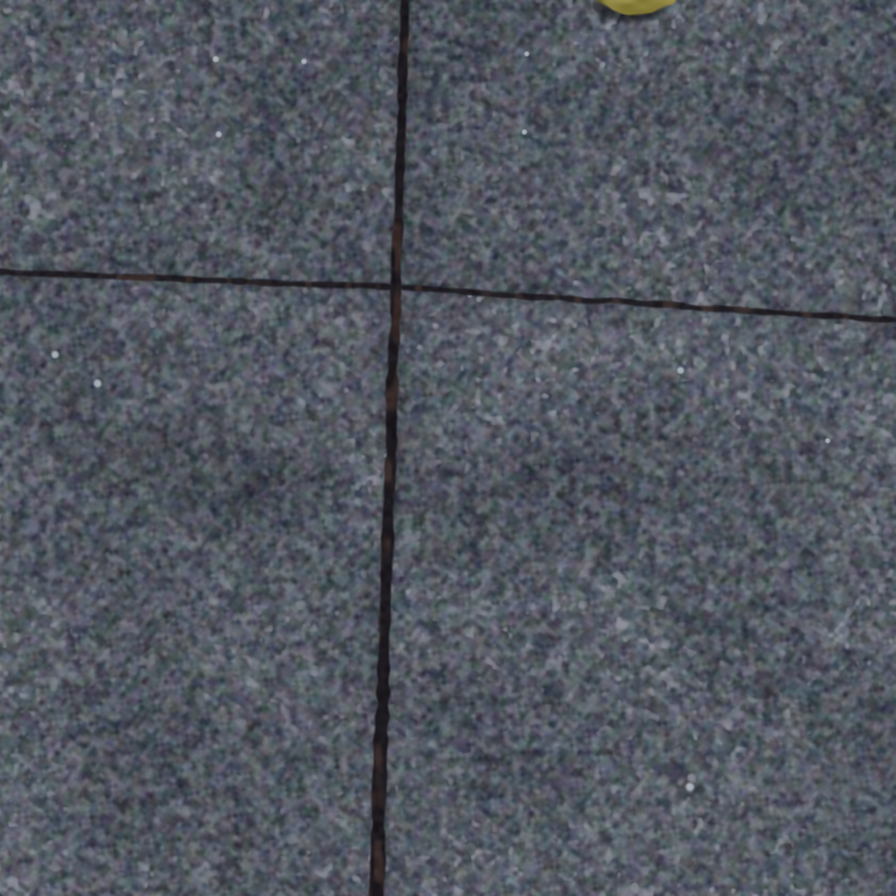
Give the GLSL for this texture, as a three.js fragment shader.

```glsl
// Four dark granite paving slabs meeting at an off-centre crossing of narrow joints.
// Layered value noise makes the grain, pale flecks and stains; distances to two
// slightly tilted lines make the worn joints, and a leaf tip rests on the top edge.
varying vec2 vUv;

const vec3 STONE = vec3(0.312, 0.334, 0.371);
const vec3 FLECK = vec3(0.56, 0.57, 0.61);
const vec3 SPECK = vec3(0.72, 0.75, 0.79);
const vec3 JOINT = vec3(0.105, 0.095, 0.115);
const vec3 SOIL = vec3(0.25, 0.185, 0.17);
const vec3 LEAF = vec3(0.55, 0.51, 0.25);
const float CROSS_X = 0.44;

// Hash and noise
float hash(vec2 p) {
  vec3 q = fract(vec3(p.xyx) * 0.1031);
  q += dot(q, q.yzx + 33.33);
  return fract((q.x + q.y) * q.z);
}

float noise(vec2 p) {
  vec2 i = floor(p);
  vec2 f = fract(p);
  f = f * f * (3.0 - 2.0 * f);
  float low = mix(hash(i), hash(i + vec2(1.0, 0.0)), f.x);
  float high = mix(hash(i + vec2(0.0, 1.0)), hash(i + vec2(1.0)), f.x);
  return mix(low, high, f.y);
}

float fbm(vec2 p) {
  float sum = 0.0;
  float weight = 0.5;
  for (int k = 0; k < 4; k++) {
    sum += weight * noise(p);
    p = mat2(1.6, 1.2, -1.2, 1.6) * p + 17.3;
    weight *= 0.5;
  }
  return sum / 0.9375;
}

// Soft round stain, 1 at its centre
float stain(vec2 p, vec2 centre, vec2 size) {
  vec2 d = (p - centre) / size;
  return exp(-dot(d, d));
}

// Sparse bright crystals, one per chosen grid cell
float crystals(vec2 p, float cells, float chance) {
  vec2 id = floor(p * cells);
  vec2 centre = 0.15 + 0.7 * vec2(hash(id + 3.7), hash(id + 41.2));
  float radius = mix(0.003, 0.007, hash(id + 8.1));
  float d = length(fract(p * cells) - centre) / cells;
  return step(hash(id + 71.9), chance) * (1.0 - smoothstep(radius * 0.3, radius, d));
}

// Polished stone with grain, flecks and slow clouding
vec3 granite(vec2 p, vec2 slab) {
  vec2 q = p + slab * 3.0;
  vec2 turned = mat2(0.8, 0.6, -0.6, 0.8) * q;
  float grain = 0.55 * noise(q * 125.0) + 0.45 * noise(turned * 205.0) - 0.5;
  float cloud = fbm(q * 6.5 + 5.0);
  float pale = smoothstep(0.35, 0.72, cloud);
  float fleck = smoothstep(0.58, 0.95, 0.6 * noise(turned * 98.0) + 0.4 * noise(q * 165.0 + 9.0));
  vec3 tint = vec3(noise(q * 105.0 + 20.0), noise(q * 105.0 + 60.0), noise(q * 105.0 + 90.0)) - 0.5;

  vec3 color = STONE + grain * 0.30 + (cloud - 0.5) * 0.12 + tint * 0.055;
  color += (hash(slab + 2.0) - 0.5) * 0.018;
  color = mix(color, FLECK, fleck * mix(0.35, 0.95, pale));
  return mix(color, SPECK, 0.85 * crystals(q, 11.0, 0.09));
}

// Coverage of a joint with ragged edges
float joint(float d, float halfWidth, float along) {
  float ragged = halfWidth * (0.8 + 0.5 * noise(vec2(along * 75.0, halfWidth * 900.0)));
  return 1.0 - smoothstep(ragged - 0.002, ragged + 0.002, abs(d));
}

// Dark gap, browned here and there by soil
vec3 jointColor(vec2 p) {
  float soil = smoothstep(0.48, 0.85, noise(p * vec2(90.0, 38.0)));
  return mix(JOINT, SOIL, soil * 0.75) + (noise(p * 150.0) - 0.5) * 0.05;
}

// Leaf tip: x is coverage, y is the shadow beneath
vec2 leafTip(vec2 p) {
  vec2 d = p - vec2(0.710, 1.002);
  float edge = length(d / vec2(0.046, 0.018)) + (noise(p * 80.0) - 0.5) * 0.3;
  float shade = length((d + vec2(0.008, 0.008)) / vec2(0.044, 0.021));
  return vec2(1.0 - smoothstep(0.88, 1.08, edge), 1.0 - smoothstep(0.65, 1.15, shade));
}

void main() {
  vec2 p = vUv;

  // Joint lines, widening toward the viewer
  float lineX = mix(0.420, 0.452, p.y);
  float lineY = 0.679 - (p.x - CROSS_X) * (p.x < CROSS_X ? 0.041 : 0.064);
  float dx = p.x - lineX + (noise(vec2(p.y * 28.0, 4.0)) - 0.5) * 0.002;
  float dy = p.y - lineY + (noise(vec2(p.x * 32.0, 7.0)) - 0.5) * 0.003;
  vec2 slab = step(vec2(0.0), vec2(dx, dy));

  // Slabs with two dark stains
  vec3 color = granite(p, slab);
  float dark = stain(p, vec2(0.15, 0.50), vec2(0.06, 0.03)) + stain(p, vec2(0.28, 0.45), vec2(0.07, 0.04));
  color *= 1.0 - 0.16 * dark;

  // Dirty rims and gaps
  float rim = max(exp(-abs(dx) / 0.007), 0.7 * exp(-abs(dy) / 0.005));
  color *= 1.0 - 0.28 * rim;
  float gap = max(joint(dx, mix(0.0072, 0.0043, p.y), p.y), 0.9 * joint(dy, 0.0031, p.x));
  color = mix(color, jointColor(p), gap);

  // Leaf and its shadow
  vec2 leaf = leafTip(p);
  color *= 1.0 - 0.5 * leaf.y;
  color = mix(color, LEAF + (noise(p * vec2(60.0, 140.0)) - 0.5) * 0.16, leaf.x);

  gl_FragColor = vec4(color, 1.0);
}
```
